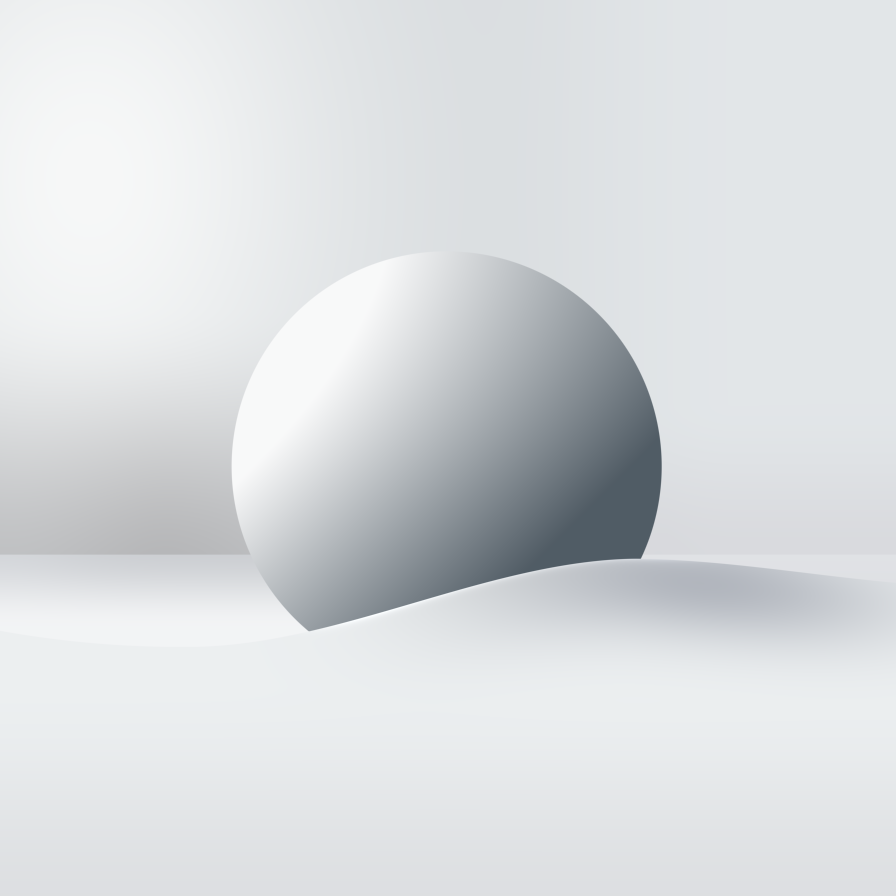
Reproduce this background procedurally as a WebGL 2 fragment shader.

```glsl
#version 300 es
precision highp float;
// A pale studio scene: a shaded disc standing behind a smooth white dune.

uniform vec2 u_resolution;
out vec4 fragColor;

float bell(float x, float width) {
    x /= width;
    return exp(-x * x);
}

// Height of the dune crest across the canvas
float crest(float x) {
    float dip = max(0.2 - x, 0.0);
    return 0.278 + 0.45 * dip * dip
        + 0.0985 * smoothstep(0.21, 0.715, x)
        - 0.032 * smoothstep(0.70, 1.10, x);
}

// Back wall: soft light at upper left, shade gathering at lower left
vec3 wallColor(vec2 p) {
    vec3 color = mix(vec3(0.85, 0.865, 0.875), vec3(0.885, 0.90, 0.91), smoothstep(0.5, 0.82, p.x));
    float glow = bell(p.x - 0.10, 0.27) * bell(p.y - 0.80, 0.36);
    color += vec3(0.115, 0.105, 0.095) * glow;
    float leftShade = smoothstep(0.66, 0.36, p.y) * smoothstep(0.62, 0.15, p.x);
    color -= vec3(0.17, 0.18, 0.18) * leftShade * (0.75 + 0.25 * smoothstep(0.0, 0.2, p.x));
    float rightShade = smoothstep(0.55, 0.38, p.y) * smoothstep(0.6, 0.75, p.x);
    return color - vec3(0.035, 0.045, 0.04) * rightShade;
}

// Floor between the horizon and the crest
vec3 floorColor(vec2 p) {
    float nearness = smoothstep(0.385, 0.30, p.y);
    vec3 left = mix(vec3(0.80, 0.81, 0.825), vec3(0.95, 0.955, 0.96), nearness);
    left += 0.03 * bell(p.x, 0.1) * (1.0 - nearness);
    vec3 right = mix(vec3(0.88, 0.885, 0.90), vec3(0.86, 0.87, 0.88), nearness);
    return mix(left, right, smoothstep(0.4, 0.7, p.x));
}

// Disc shading, with q running from -1 to 1 across it
vec3 discColor(vec2 q) {
    float top = max(q.y, 0.0);
    float tone = 0.66 - 0.35 * q.x + 0.35 * q.y - 0.13 * top * top;
    tone = clamp(tone, 0.36, 0.975);
    return tone + vec3(-0.07, 0.0, 0.055) * (1.0 - tone);
}

// Foreground dune, with depth measured down from the crest
vec3 duneColor(vec2 p, float depth) {
    vec3 color = mix(vec3(0.865, 0.873, 0.883), vec3(0.925, 0.937, 0.942), smoothstep(-0.02, 0.24, p.y));
    float shadow = bell(p.x - 0.79, 0.21) * bell(depth - 0.025, 0.06);
    color -= vec3(0.225, 0.22, 0.195) * shadow;
    color -= 0.07 * bell(p.x - 0.58, 0.14) * exp(-depth / 0.035);
    float rim = smoothstep(0.32, 0.42, p.x) * smoothstep(0.82, 0.70, p.x);
    return color + 0.12 * rim * exp(-depth / 0.003);
}

void main() {
    vec2 p = gl_FragCoord.xy / u_resolution;
    float edge = 0.75 / min(u_resolution.x, u_resolution.y);

    // Wall and floor
    vec3 color = mix(floorColor(p), wallColor(p), smoothstep(-edge, edge, p.y - 0.381));

    // Disc
    vec2 q = (p - vec2(0.4985, 0.4795)) / 0.24;
    float discDistance = (length(q) - 1.0) * 0.24;
    color = mix(color, discColor(q), smoothstep(edge, -edge, discDistance));

    // Dune in front
    float depth = crest(p.x) - p.y;
    color = mix(color, duneColor(p, max(depth, 0.0)), smoothstep(-edge, edge, depth));

    fragColor = vec4(clamp(color, 0.0, 1.0), 1.0);
}
```
